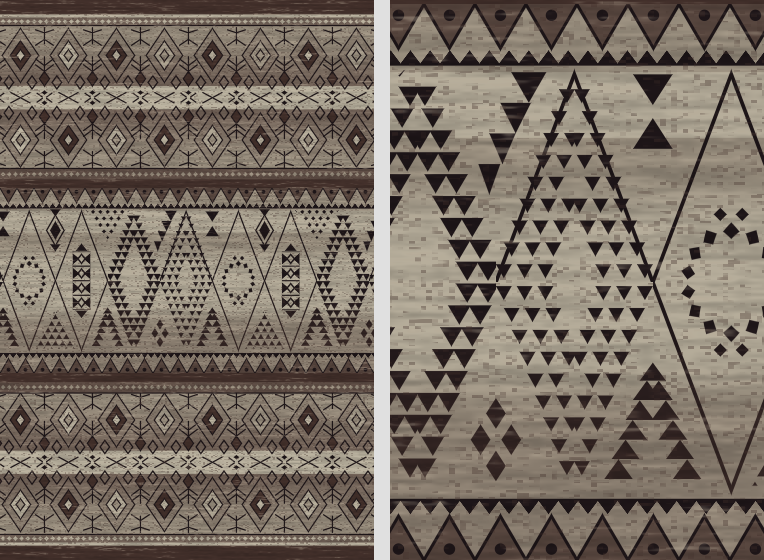
Left: the whole. Right: its middle third, enlarged.
This pattern is drawn by a Shadertoy shader. Its source:

```glsl
// Worn flat-woven rug: diamond and palm bands around a panel of tall lozenges
const vec3 CREAM = vec3(.69, .66, .59), TAN = vec3(.57, .53, .47), BROWN = vec3(.43, .37, .33);
const vec3 UMBER = vec3(.25, .18, .16), INK = vec3(.11, .08, .09);

float hash(vec2 p) {
  vec3 q = fract(p.xyx * .1031);
  q += dot(q, q.yzx + 33.33);
  return fract((q.x + q.y) * q.z);
}
float noise(vec2 p) {
  vec2 i = floor(p), f = fract(p), e = vec2(1, 0);
  f *= f * (3. - 2. * f);
  return mix(mix(hash(i), hash(i + e), f.x), mix(hash(i + e.yx), hash(i + 1.), f.x), f.y);
}
float cover(float d) {
  float e = 500. / iResolution.y;
  return smoothstep(e, -e, d);
}
void paint(inout vec3 col, vec3 c, float d) { col = mix(col, c, cover(d)); }
float rhomb(vec2 p, float w, float h) {
  return (abs(p.x) / w + abs(p.y) / h - 1.) * w * h / length(vec2(w, h));
}
float tri(vec2 p, float w, float h) { // apex toward +y
  return max(abs(p.y) - h, (abs(p.x) / w + .5 * p.y / h - .5) * w * .85);
}
float seg(vec2 p, float x, float y, vec2 b) {
  p -= vec2(x, y);
  return length(p - b * clamp(dot(p, b) / dot(b, b), 0., 1.)) - .85;
}
float beads(float x, float y) { return rhomb(vec2(mod(x, 8.5) - 4.2, y), 3.2, 3.2); }

// Two mirrored rows of nested diamonds and palms
void diamondBand(vec2 p, inout vec3 col) {
  float cell = floor((p.x + 4.85) / 65.7), row = step(0., p.y);
  vec2 a = abs(p - vec2(28. + cell * 65.7, 0)), d = a - vec2(0, 58), t = vec2(32.85 - a.x, a.y);
  bool dark = mod(cell + row, 2.) < .5;
  float outer = rhomb(d, 25., 37.), inner = rhomb(d, 14., 20.), core = rhomb(d, 6., 8.);
  float bud = rhomb(t - vec2(0, 26), 7., 10.);
  paint(col, mix(col, BROWN, .3), outer);
  paint(col, dark ? UMBER : mix(TAN, CREAM, hash(vec2(cell, row))), inner);
  paint(col, dark ? CREAM : TAN, core);
  paint(col, UMBER, bud);
  float l = min(min(abs(outer), abs(inner)), min(abs(core), abs(bud))) - .8;
  l = min(l, abs(rhomb(t - vec2(17, 21), 6.5, 9.)) - .9);
  for (float i = 0.; i < 2.; i++) { // stems and paired fronds
    l = min(l, seg(t, 0., 34. + 40. * i, vec2(0, 22)));
    l = min(l, seg(t, 0., 36. + 8. * i, vec2(12, 9)));
    l = min(l, seg(t, 0., 80. + 9. * i, vec2(12, 12. * i - 8.)));
  }
  l = min(l, min(seg(a, 0., 0., vec2(13, 7)), seg(t, 3., 1., vec2(7, 5)))); // crosses
  paint(col, INK, min(l, rhomb(t - vec2(0, 7), 4., 3.)));
}

// Lozenge lattice and its four fillings
float lozenges(vec2 p) {
  float k = floor((p.x - 4.2) / 71.6), id = mod(k, 4.), d = 1e3;
  vec2 l = p - vec2(40. + k * 71.6, 0), a = abs(l);
  if (id < 2. || (id > 2. && l.y < 0.)) d = abs(rhomb(l, 35.8, 95.)) - .85;
  if (id == 0.) { // ring of beads
    float s = .4488, t = (fract(atan(l.y, l.x) / s) - .5) * s, r = length(l * vec2(1, .85));
    return min(d, min(rhomb(vec2(r - 20., t * r), 3.2, 3.2), rhomb(a - vec2(5, 31), 3., 3.)));
  }
  if (id == 1.) { // ladder of hourglasses
    vec2 c = vec2(a.x, abs(mod(l.y, 20.) - 10.));
    float rung = min(c.y - c.x * .85 + 2.5, min(abs(rhomb(c, 5., 6.)) - 1., 9.2 - c.y));
    d = min(d, max(rung, max(a.x - 12., a.y - 40.)));
    return min(d, tri(a - vec2(0, 46), 8., 5.));
  }
  float y = floor(l.y / 10.) * 10. + 5.;
  for (float i = 0.; i < id; i++) { // stepped triangles or nested beading
    float edge = 34. - abs(y) * .36 - i * 9.5;
    if (edge > 0.) d = min(d, tri(vec2(a.x - edge, l.y - y), 8.4 - 1.6 * id, 6.8 - 1.2 * id));
  }
  return d;
}

// Ornaments above and below the lattice crossings
float gapOrnaments(vec2 p) {
  float k = floor((p.x - 40.) / 71.6), id = mod(k, 4.), y = mod(p.y, 9.) - 4.5, d = 1e3;
  vec2 g = p - vec2(75.8 + k * 71.6, 0), top = g + vec2(0, 69), a = abs(top);
  vec2 c = vec2(mod(g.x + 5. * mod(floor(p.y / 9.), 2.), 10.) - 5., -y);
  if (id == 0.) { // arrowed diamond over a pyramid
    float r = rhomb(top, 12., 21.);
    d = min(min(r + 4., abs(r) - .9), tri(vec2(a.x, top.y - 24. * sign(top.y)), 7., 5.));
    return min(d, max(tri(c, 4., 3.3), tri(vec2(g.x, 66. - g.y), 27., 27.)));
  }
  if (id == 2.) { // stair of triangles over small diamonds
    for (float i = 0.; i < 4.; i++)
      d = min(d, tri(top - vec2(15. - 6. * i, 14. * i - 20.), 8. - i, 7.));
    vec2 b = abs(g - vec2(0, 72));
    return min(d, rhomb(b.x > b.y * .6 ? b - vec2(7, 0) : b - vec2(0, 12), 4.5, 7.));
  }
  if (id == 1.) d = max(rhomb(c, 2.8, 2.8), tri(top + vec2(0, 8), 30., 20.));
  else d = tri(vec2(a.x, 10. - abs(top.y + 9.)), 9., 7.);
  float rise = p.y - y - 42.; // stepped peak
  return abs(rise - 23.) > 25. ? d : min(d, tri(vec2(abs(g.x) - rise * .36, -y), 6.5, 4.5));
}

void mainImage(out vec4 fragColor, in vec2 fragCoord) {
  // Design grid of 512 by 768, y downward
  vec2 p = vec2(0, 768) + fragCoord / iResolution.xy * vec2(512, -768);
  float streak = noise(p * vec2(.022, .42)), fine = noise(p * vec2(.16, .75) + 40.);
  float fleck = hash(floor(p / vec2(2.6, 1.5)));
  float border = min(p.y, 768. - p.y), s = p.y < 384. ? p.y - 258. : 512. - p.y;
  vec3 col;
  if (s > 0.) { // panel with toothed edges
    p.y -= 385.;
    float tooth = 1. - 2. * abs(fract(p.x / 23.27) - .5), saw = s * .5 - 10. * tooth;
    float glow = max(smoothstep(58., 28., abs(p.y - 5.)), cover(abs(p.y + 81.) - 15.));
    col = mix(mix(TAN, CREAM, .8 * glow), BROWN, .3 * smoothstep(30., 85., p.y));
    float motif = max(29. - s, min(lozenges(p), gapOrnaments(p)));
    paint(col, mix(INK, UMBER, .6 * smoothstep(0., 90., p.y)), motif);
    paint(col, mix(UMBER, BROWN, .45), saw);
    paint(col, INK, min(abs(saw) - .7, length(vec2(tooth * 11.6 - 11.6, s - 5.)) - 2.6));
    paint(col, INK, max(s - 28., 27. - s - 6. * abs(fract(p.x / 9.) * 2. - 1.)));
  } else { // diamond bands and edgings
    p.y -= p.y < 384. ? 134. : 634.;
    col = mix(BROWN, TAN, smoothstep(10., 85., abs(p.y)));
    paint(col, CREAM, abs(p.y) - 16.);
    diamondBand(p, col);
    paint(col, mix(UMBER, BROWN, .6), -27. - s);
    paint(col, TAN, beads(p.x, s + 19.));
    paint(col, UMBER, -12. - s);
    paint(col, BROWN, border - 36.);
    paint(col, CREAM, min(abs(border - 22.) - 2., beads(p.x, border - 29.5)));
    paint(col, INK, min(abs(s + 27.), abs(border - 35.)) - .8);
    paint(col, UMBER, border - 19.);
  }
  // Faded yarn, streaks and dark flecks
  col = mix(col, TAN, .45 * smoothstep(.62, .95, streak * .6 + fine * .4));
  col *= .84 + .22 * streak + .12 * fine;
  col = mix(col, UMBER, .36 * smoothstep(.66, .9, fleck) * smoothstep(.2, .7, fine));
  fragColor = vec4(col, 1);
}
```
